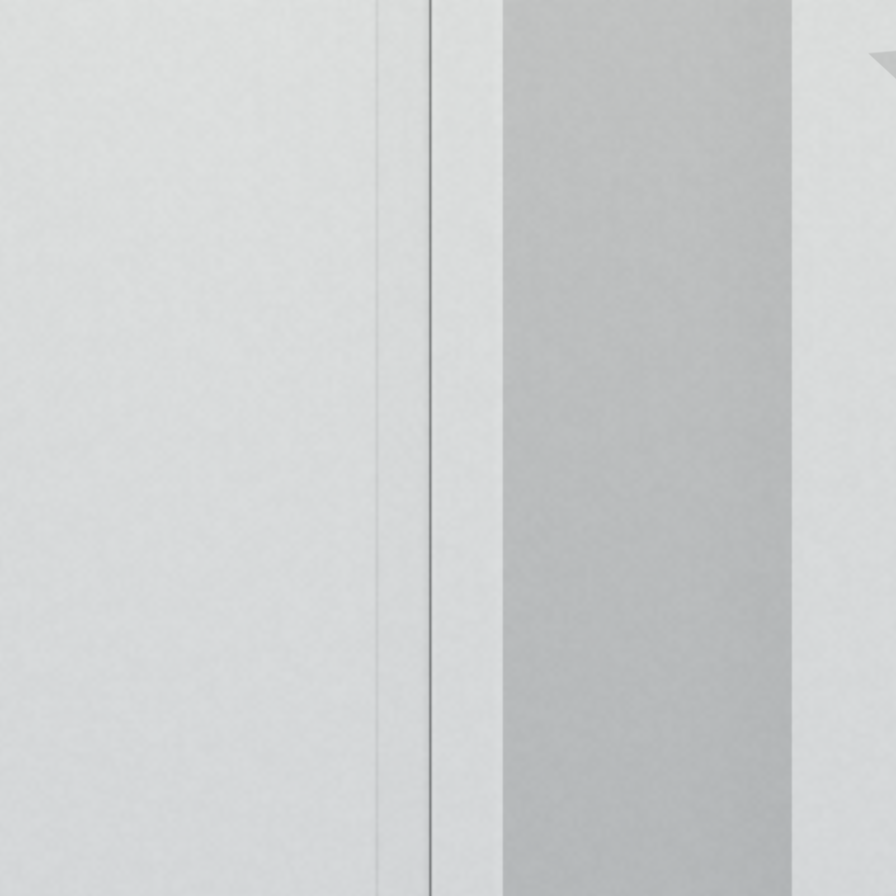
Give the GLSL for this background, as a Shadertoy shader.

```glsl
// Pale wall panels with fine vertical seams, a broad grey band and a small corner shadow.

float hash(vec2 p) {
    return fract(sin(dot(p, vec2(127.1, 311.7))) * 43758.5453);
}

float valueNoise(vec2 p) {
    vec2 cell = floor(p), f = fract(p);
    f = f * f * (3.0 - 2.0 * f);
    return mix(mix(hash(cell), hash(cell + vec2(1, 0)), f.x),
               mix(hash(cell + vec2(0, 1)), hash(cell + vec2(1, 1)), f.x), f.y);
}

// Soft vertical groove: 1 on its centre line, fading with distance
float groove(float x, float centre, float width) {
    float d = (x - centre) / width;
    return exp(-d * d);
}

float softStep(float edge, float x) {
    return smoothstep(edge - 0.0016, edge + 0.0016, x);
}

void mainImage(out vec4 fragColor, in vec2 fragCoord) {
    vec2 uv = fragCoord / iResolution.xy;

    // Wall: warmer and lighter at the top, cooler below
    vec3 wall = mix(vec3(0.832, 0.842, 0.848), vec3(0.859, 0.868, 0.864), uv.y);
    wall += 0.007 * groove(uv.x, 0.22, 0.2) * uv.y;
    wall -= 0.006 * softStep(0.4206, uv.x) * (1.0 - softStep(0.4805, uv.x));

    // Seams between the panels, and a light lip beside the band
    wall -= 0.045 * groove(uv.x, 0.4206, 0.0022);
    wall -= 0.025 * groove(uv.x, 0.4765, 0.004);
    wall += 0.012 * groove(uv.x, 0.4845, 0.0025);
    wall -= 0.33 * groove(uv.x, 0.4803, 0.0017);
    wall += 0.010 * groove(uv.x, 0.5565, 0.005);

    // Small triangular shadow at the upper right
    float below = softStep(uv.y, 0.9405 + 0.09 * (uv.x - 0.969));
    float above = softStep(0.9405 - 0.92 * (uv.x - 0.969), uv.y);
    wall = mix(wall, vec3(0.765, 0.773, 0.770), below * above * softStep(0.969, uv.x));

    // Broad grey band, darker towards the foot and the right edge
    vec3 band = mix(vec3(0.708, 0.720, 0.726), vec3(0.752, 0.759, 0.757), uv.y);
    band -= 0.012 * smoothstep(0.75, 0.884, uv.x);
    float bandMask = softStep(0.5612, uv.x) * (1.0 - softStep(0.8838, uv.x));
    vec3 color = mix(wall, band, bandMask);

    // Fine mottled paint texture
    float grain = 0.6 * valueNoise(uv * 190.0) + 0.4 * valueNoise(uv * 90.0 + 17.0) - 0.5;
    color += 0.022 * grain;

    fragColor = vec4(color, 1.0);
}
```
